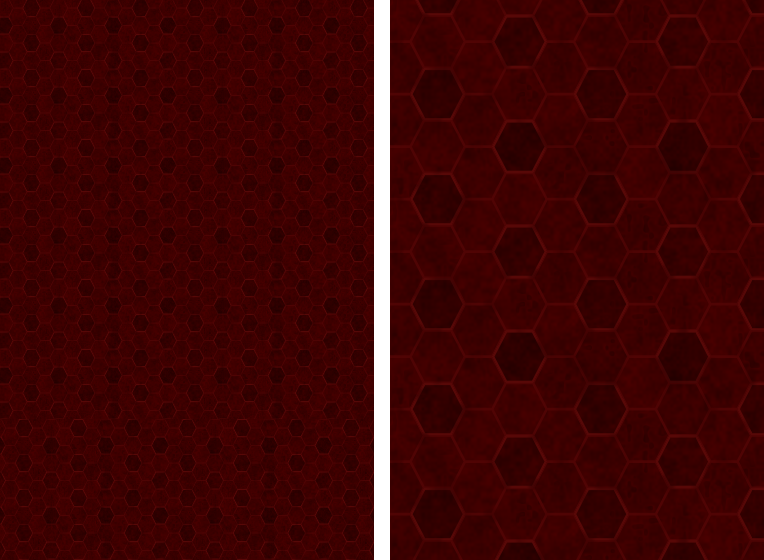
Left, the full canvas; right, a detail of the centre.
A WebGL 1 fragment shader for this pattern:

```glsl
precision highp float;
// Dark red honeycomb of flat-topped hexagons, every fourth cell sunken and rimmed.
// A folded hex lattice gives cell and edge distance; tiling value noise adds the
// worn grain, and a seam three quarters of the way down slides the sheet sideways.

uniform vec2 u_resolution;

// Lattice repeat of the wear: twelve columns by four rows of unit-high hexagons.
const vec2 WEAR_TILE = vec2(10.3923, 4.0);

float hash(vec2 p) {
  vec3 h = fract(vec3(p.xyx) * 0.1031);
  h += dot(h, h.yzx + 33.33);
  return fract((h.x + h.y) * h.z);
}

// Value noise that wraps after "cells" steps across a unit square.
float tiledNoise(vec2 uv, vec2 cells) {
  vec2 p = uv * cells;
  vec2 i = floor(p);
  vec2 f = fract(p);
  f = f * f * (3.0 - 2.0 * f);
  float a = hash(mod(i, cells) + cells);
  float b = hash(mod(i + vec2(1.0, 0.0), cells) + cells);
  float c = hash(mod(i + vec2(0.0, 1.0), cells) + cells);
  float d = hash(mod(i + vec2(1.0, 1.0), cells) + cells);
  return mix(mix(a, b, f.x), mix(c, d, f.x), f.y);
}

// Offset from the centre of the nearest flat-topped hexagon of height one.
vec2 hexLocal(vec2 p) {
  vec2 size = vec2(1.73205, 1.0);
  vec2 a = mod(p + size * 0.5, size) - size * 0.5;
  vec2 b = mod(p, size) - size * 0.5;
  return dot(a, a) < dot(b, b) ? a : b;
}

void main() {
  // Thirty-two hexagons fill the height, counted from the top.
  float pixel = 32.0 / u_resolution.y;
  vec2 p = gl_FragCoord.xy * pixel;
  p = vec2(p.x - 1.8, 31.54 - p.y);
  p.x += 0.433 * step(23.5, p.y);
  p.x *= 1.1117;

  // Cell address and distance to the nearest edge.
  vec2 local = hexLocal(p);
  vec2 centre = p - local;
  float column = floor(centre.x / 0.866025 + 0.5);
  float row = floor(centre.y + 0.25);
  vec2 q = abs(local);
  float edge = 0.5 - max(q.y, q.x * 0.866025 + q.y * 0.5);

  // Sunken cells: alternate columns, alternate rows, staggered.
  float evenColumn = 1.0 - mod(column, 2.0);
  float evenRow = 1.0 - mod(row + floor(column * 0.5), 2.0);
  float sunken = evenColumn * evenRow;

  // Wear at four scales.
  vec2 uv = p / WEAR_TILE;
  float cloud = tiledNoise(uv, vec2(13.0, 5.0));
  float blotch = tiledNoise(uv, vec2(36.0, 14.0));
  float grain = tiledNoise(uv, vec2(88.0, 34.0));
  float speck = tiledNoise(uv, vec2(160.0, 62.0));
  float cellTone = hash(vec2(mod(column, 12.0), mod(row, 4.0)) + 7.0);

  // Fill; every second sunken cell down the odd rows is paler.
  float red = mix(0.241, 0.199, sunken);
  red += (cellTone - 0.5) * mix(0.028, 0.016, sunken);
  red += sunken * mod(row, 2.0) * (mod(row, 4.0) - 2.0) * 0.011;
  red += (cloud - 0.5) * 0.02 + (blotch - 0.5) * 0.04;
  red += (grain - 0.5) * 0.052 + (speck - 0.5) * 0.036;

  // Soot flecks gather in the cloudier patches.
  float soot = smoothstep(0.6, 0.85, grain) * smoothstep(0.4, 0.75, cloud);
  red -= 0.06 * soot * (1.0 - 0.5 * sunken);
  vec3 color = vec3(red, 0.0, 0.0);

  // Worn seams everywhere, with a stronger rim inside the sunken cells.
  float halfWidth = mix(0.026, 0.042, sunken);
  float line = clamp((halfWidth - edge) / pixel + 0.5, 0.0, 1.0);
  float wear = mix(0.5, 1.0, smoothstep(0.15, 0.6, blotch));
  vec3 lineColor = mix(vec3(0.32, 0.018, 0.018), vec3(0.355, 0.035, 0.03), sunken);
  color = mix(color, lineColor, line * wear * mix(0.88, 0.92, sunken));

  gl_FragColor = vec4(clamp(color, 0.0, 1.0), 1.0);
}
```
